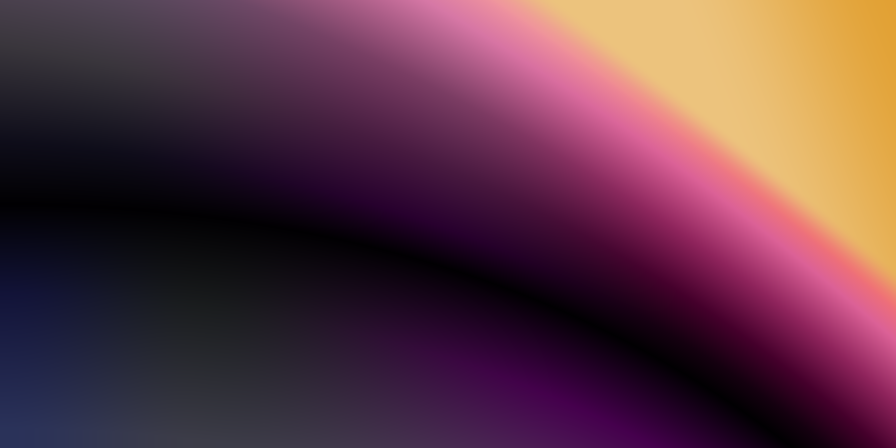
A Shadertoy shader for this background:

```glsl
const vec3 BLACK = vec3(0.004, 0.0, 0.008);
const vec3 SAND = vec3(0.925, 0.765, 0.49);
const vec3 AMBER = vec3(0.885, 0.63, 0.20);

// Linear step from 0 at start to 1 at end
float ramp(float start, float end, float v) {
    return clamp((v - start) / (end - start), 0.0, 1.0);
}

// Blend three tints from left to right
vec3 across(vec3 left, vec3 middle, vec3 right, vec3 stops, float x) {
    vec3 tint = mix(left, middle, smoothstep(stops.x, stops.y, x));
    return mix(tint, right, smoothstep(stops.y, stops.z, x));
}

// Height of the dark crease
float creaseHeight(float x) {
    float x2 = x * x;
    return 0.544 - 0.1286 * x2 - 0.0144 * x2 * x2;
}

// Height of the glowing rim
float rimHeight(float x) {
    return 1.622 - 0.452 * x - 0.1 * x * x;
}

// Violet and slate fold below the crease
vec3 lowerFold(float x, float depth) {
    vec3 stops = vec3(0.0, 0.45, 1.3);
    vec3 shallow = across(vec3(0.07, 0.075, 0.22), vec3(0.10, 0.11, 0.115),
                          vec3(0.27, 0.0, 0.30), stops, x);
    vec3 deep = across(vec3(0.165, 0.195, 0.35), vec3(0.235, 0.235, 0.28),
                       vec3(0.34, 0.24, 0.38), stops, x);
    vec3 color = mix(BLACK, shallow, ramp(0.0, 0.2, depth));
    return mix(color, deep, ramp(0.2, 0.5, depth));
}

// Warm field beyond the rim
vec3 warmField(vec2 p) {
    return mix(SAND, AMBER, smoothstep(1.9, 2.42, p.x + 0.4 * p.y));
}

// Fold rising from the crease (t = 0) to the rim (t = 1)
vec3 upperFold(vec2 p, float t) {
    vec3 stops = vec3(0.2, 0.95, 1.56);
    vec3 shade = across(vec3(0.055, 0.05, 0.10), vec3(0.155, 0.0, 0.18),
                        vec3(0.08, 0.0, 0.06), stops, p.x);
    vec3 plum = across(vec3(0.225, 0.21, 0.235), vec3(0.28, 0.10, 0.25),
                       vec3(0.27, 0.0, 0.17), stops, p.x);
    vec3 mauve = across(vec3(0.39, 0.32, 0.41), vec3(0.48, 0.24, 0.39),
                        vec3(0.56, 0.14, 0.36), stops, p.x);
    vec3 pink = across(vec3(0.82, 0.50, 0.64), vec3(0.84, 0.47, 0.65),
                       vec3(0.86, 0.38, 0.59), stops, p.x);
    vec3 salmon = mix(vec3(0.94, 0.58, 0.62), vec3(0.94, 0.44, 0.46),
                      smoothstep(1.1, 1.9, p.x));

    vec3 color = mix(BLACK, shade, ramp(0.0, 0.13, t));
    color = mix(color, plum, ramp(0.13, 0.33, t));
    color = mix(color, mauve, ramp(0.33, 0.58, t));
    color = mix(color, pink, ramp(0.58, 0.85, t));
    color = mix(color, salmon, ramp(0.85, 1.0, t));
    return mix(color, warmField(p), smoothstep(0.97, 1.16, t));
}

void mainImage(out vec4 fragColor, in vec2 fragCoord) {
    // Canvas spans 2 by 1 units
    vec2 p = fragCoord / iResolution.xy * vec2(2.0, 1.0);
    float crease = creaseHeight(p.x);
    float t = (p.y - crease) / (rimHeight(p.x) - crease);

    // Both folds meet in black at the crease
    vec3 color = p.y < crease ? lowerFold(p.x, crease - p.y) : upperFold(p, t);
    fragColor = vec4(color, 1.0);
}
```
